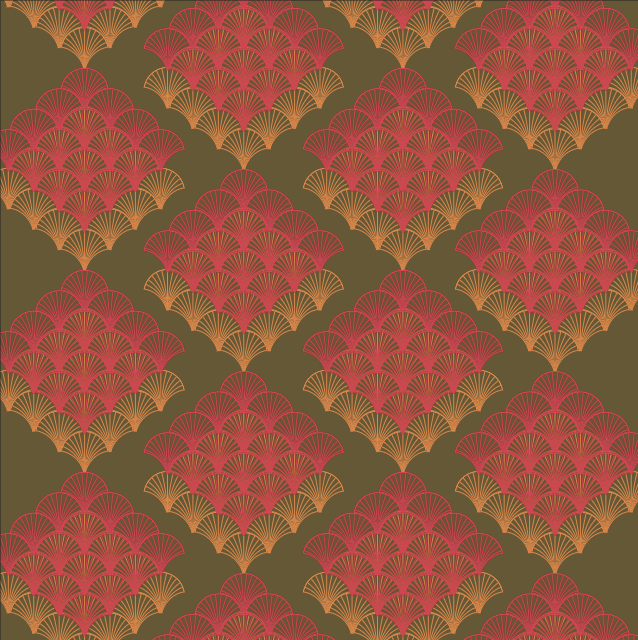
This pattern is drawn by a Shadertoy shader. Its source:

```glsl
// Art-deco diamonds of ribbed fans on olive, in four staggered columns.
// Each diamond is a 4 x 4 lattice of orange line fans, overlaid by a raised
// copy in pink; ribs spread from a narrow stem and bend outward as they rise.

// Units: the canvas is 768 units tall, y pointing down except inside a fan.

// Distance to the lines of one fan, with its pivot at the origin, y up.
float fanLines(vec2 q, float ribShift) {
    float r = length(q) + 1e-3;
    float spread = 1.0 + r * (0.25 + 0.0125 * r);   // half width at radius r
    float u = q.x / spread;                         // rib coordinate, -1 .. 1
    float growth = (0.25 + 0.025 * r) / r;
    float scale = spread / length(vec2(1.0, 0.0) - u * growth * q);
    float side = (abs(u) - 1.0) * scale;
    float disc = length(q - vec2(0.0, 20.2)) - 28.3;

    float ribs = abs(side);
    if (side < 0.0) {
        float rib = abs(fract(u * 6.0 + ribShift - 0.5) - 0.5) * scale / 6.0;
        ribs = min(ribs, rib);
    }
    // A steeper distance keeps the rim crisp and its halo narrow
    float rim = max(abs(disc) * 1.6 - 0.5, side);
    return max(min(max(ribs, disc), rim), -q.y);
}

// Nearest line in a diamond of fans whose topmost point is the origin.
float fanDiamond(vec2 p, float ribShift) {
    float d = 1e3;
    for (int i = 0; i < 4; i++) {
        for (int j = 0; j < 4; j++) {
            vec2 pivot = vec2(float(i - j) * 30.5, float(i + j) * 24.5 + 48.5);
            vec2 q = vec2(p.x - pivot.x, pivot.y - p.y);
            if (abs(q.x) < 34.0 && abs(q.y - 24.0) < 30.0)
                d = min(d, fanLines(q, ribShift));
        }
    }
    return d;
}

// Antialiased coverage of a line with the given half width.
float stroke(float d, float halfWidth, float pixel) {
    return clamp(0.5 + (halfWidth - d) / pixel, 0.0, 1.0);
}

void mainImage(out vec4 fragColor, in vec2 fragCoord) {
    float pixel = 768.0 / iResolution.y;
    vec2 p = vec2(fragCoord.x, iResolution.y - fragCoord.y) * pixel;

    // Four columns, alternate ones dropped by half a repeat
    float orangeLine = 1e3;
    float pinkLine = 1e3;
    for (int c = 0; c < 4; c++) {
        float x = p.x - 101.5 - 191.0 * float(c);
        if (c == 3) x += 8.5;                  // last column sits closer in
        if (abs(x) > 126.0) continue;
        float top = (c % 2 == 0) ? 82.0 : -39.0;
        vec2 local = vec2(x, mod(p.y - top, 242.4));
        orangeLine = min(orangeLine, fanDiamond(local - vec2(0.0, 46.5), 0.0));
        pinkLine = min(pinkLine, fanDiamond(local, 0.5));
    }

    // Orange below, then a soft maroon edge and the pink lines
    vec3 color = vec3(0.395, 0.345, 0.21);
    color = mix(color, vec3(0.86, 0.53, 0.29), stroke(orangeLine, 0.6, pixel));
    color = mix(color, vec3(0.56, 0.21, 0.19), 0.55 * stroke(pinkLine, 1.5, pixel));
    color = mix(color, vec3(0.82, 0.27, 0.33), stroke(pinkLine, 0.5, pixel));

    // Hairline along the top and left edges
    color = mix(color, vec3(0.12), 0.8 * stroke(min(p.x, p.y), 0.7, pixel));
    fragColor = vec4(color, 1.0);
}
```
